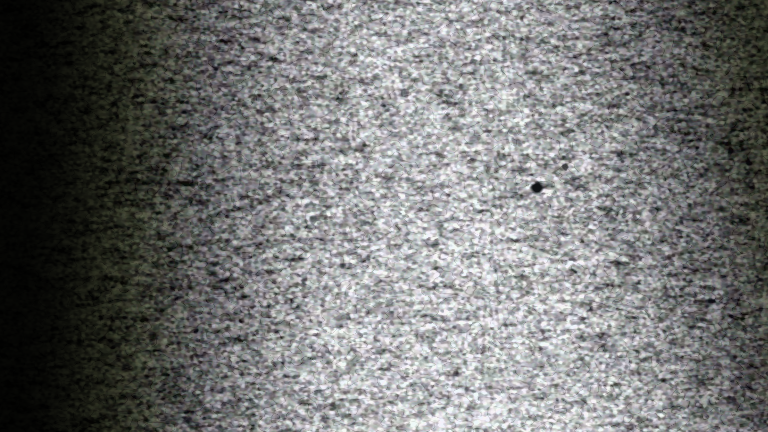
A Shadertoy shader for this texture:

```glsl
vec3 hash3(vec2 cell) {
    vec3 q = fract(vec3(cell.xyx) * vec3(0.1031, 0.1030, 0.0973));
    q += dot(q, q.yxz + 33.33);
    return fract((q.xxy + q.yzz) * q.zyx);
}

// Cellular noise with soft, rounded cells, centred on zero
float grain(vec2 q) {
    vec2 cell = floor(q);
    float total = 0.0, energy = 0.0;
    for (int j = -1; j <= 1; j++) {
        for (int i = -1; i <= 1; i++) {
            vec2 neighbour = cell + vec2(i, j);
            vec3 h = hash3(neighbour + 200.0);
            vec2 d = neighbour + h.xy - q;
            float w = exp(-4.0 * dot(d, d));
            total += w * (h.z - 0.5);
            energy += w * w;
        }
    }
    return total / sqrt(energy + 0.1);
}

float pit(vec2 p, vec2 centre, float radius) {
    return 1.0 - smoothstep(0.6 * radius, 1.4 * radius, length(p - centre));
}

void mainImage(out vec4 fragColor, in vec2 fragCoord) {
    vec2 uv = fragCoord / iResolution.xy;
    vec2 p = fragCoord / iResolution.y;

    // Broad lamp glow: black on the left, dim on the right
    float rise = smoothstep(0.02, 0.53, uv.x);
    float fall = 1.0 - 0.8 * smoothstep(0.66, 1.08, uv.x + 0.1 * (uv.y - 0.5));
    float light = 0.69 * rise * fall * mix(1.07, 0.92, uv.y) + 0.016;

    // Fine glitter broken by thin horizontal scratches and winding creases
    vec2 q = p + vec2(0.0, 0.0008 * sin(p.x * 17.0 + 2.0 * sin(p.y * 13.0)));
    vec2 leaning = p + 0.07 * vec2(-p.y, p.x);
    float glitter = grain(leaning * vec2(133.0, 171.0));
    float scratches = grain(q * vec2(35.0, 118.0) + 31.0);
    float patches = grain(q * vec2(16.0, 50.0) + 67.0);
    float winding = grain(q * vec2(52.0, 92.0) + 43.0);
    float creases = 1.0 - smoothstep(0.0, 0.13, abs(winding));
    float dashes = scratches + 0.07 - scratches * scratches;
    float relief = 0.64 * glitter + 0.4 * dashes + 0.12 * patches
                 + 0.2 * (0.25 - creases);
    float tone = light + light * (2.05 - 1.55 * light) * relief;
    tone = clamp(tone, 0.15 * light, 0.96);

    // Olive shadows, cool highlights and a trace of coloured sparkle
    vec3 tint = mix(vec3(0.98, 1.05, 0.72), vec3(0.99, 1.0, 1.012),
                    smoothstep(0.06, 0.36, light));
    float hue = grain(leaning * vec2(85.0, 110.0) + 11.0);
    vec3 sparkle = 0.018 * cos(vec3(0.0, 2.1, 4.2) + 8.0 * hue);
    vec3 colour = tone * tint + sparkle * smoothstep(0.03, 0.35, light);

    // Dark pits in the surface
    vec2 edge = p + 0.004 * vec2(scratches, glitter);
    float pits = pit(edge, vec2(1.243, 0.565), 0.013);
    pits = max(pits, 0.7 * pit(edge, vec2(1.308, 0.613), 0.007));
    pits = max(pits, 0.45 * pit(edge, vec2(0.725, 0.493), 0.008));
    colour = mix(colour, vec3(0.07, 0.08, 0.09), pits);

    fragColor = vec4(clamp(colour, 0.0, 1.0), 1.0);
}
```
